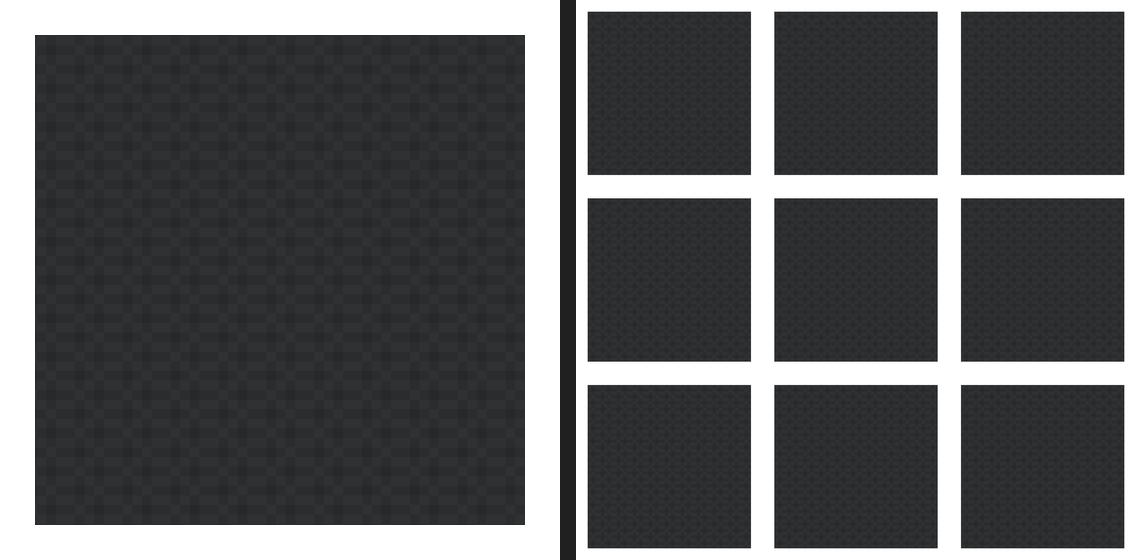
Left: one tile. Right: repeated 3 by 3.
This pattern is drawn by a Shadertoy shader. Its source:

```glsl
// A charcoal checked weave on a square panel with a plain white margin.
// Periodic stripes add shade; alternate crossings cancel it, giving a basket check.
// The white margin meets itself at every canvas edge, so the tile has no seam.

#define MARGIN 0.0625              // white border, in canvas widths
#define CELLS 51.2                 // stripe widths across the panel
#define COLUMN_PERIOD 5.0          // cells between like columns
#define ROW_PERIOD 4.0             // cells between like rows
#define COLUMN_CENTERS vec2(1.68, 4.68)
#define ROW_CENTERS vec2(1.6, 3.6)
#define PAPER vec3(1.0)
#define CLOTH vec3(0.188, 0.192, 0.198)
#define SHADE_STEP 0.0185          // darkening per stripe layer

// Coverage of two repeating stripes, each one cell wide.
vec2 stripePair(float x, vec2 centers, float period, float blur) {
    vec2 offset = mod(x - centers + 0.5 * period, period) - 0.5 * period;
    return clamp(0.5 + (0.5 - abs(offset)) / blur, 0.0, 1.0);
}

// Shade layers: 0 on open cloth, 1 on a stripe, 2 or 0 where stripes cross.
float weaveDepth(vec2 cell, float blur) {
    vec2 columns = stripePair(cell.x, COLUMN_CENTERS, COLUMN_PERIOD, blur);
    vec2 rows = stripePair(cell.y, ROW_CENTERS, ROW_PERIOD, blur);
    float raised = dot(rows, columns.yx);
    return columns.x + columns.y + rows.x + rows.y - 2.0 * raised;
}

void mainImage(out vec4 fragColor, in vec2 fragCoord) {
    vec2 uv = fragCoord / iResolution.xy;
    float pixel = 1.0 / min(iResolution.x, iResolution.y);
    float panelSize = 1.0 - 2.0 * MARGIN;

    // Cells count from the upper left corner of the panel.
    vec2 cell = (vec2(uv.x, 1.0 - uv.y) - MARGIN) * CELLS / panelSize;
    float blur = pixel * CELLS / panelSize;
    vec3 cloth = CLOTH - SHADE_STEP * weaveDepth(cell, blur);

    // Square panel with smoothed edges.
    vec2 fromCenter = abs(uv - 0.5);
    float edge = max(fromCenter.x, fromCenter.y) - 0.5 * panelSize;
    float panel = clamp(0.5 - edge / pixel, 0.0, 1.0);

    fragColor = vec4(mix(PAPER, cloth, panel), 1.0);
}
```
